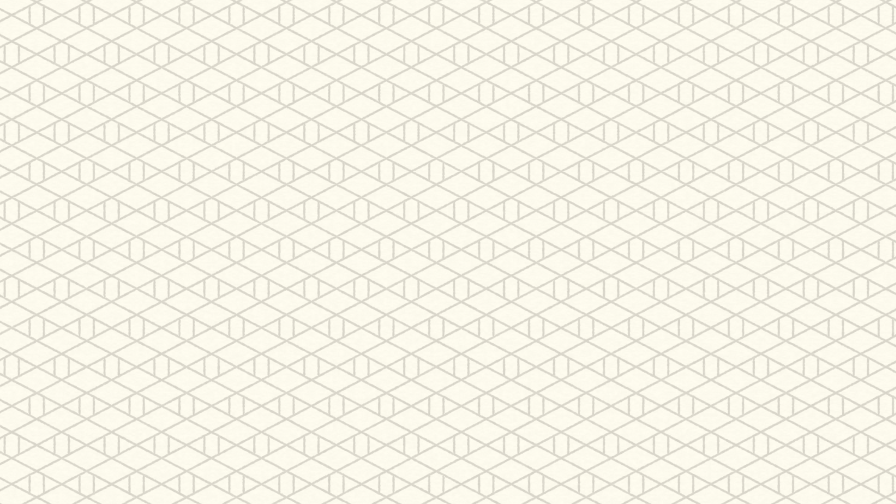
This pattern is drawn by a Shadertoy shader. Its source:

```glsl
float hash(vec2 p) {
    return fract(sin(dot(p, vec2(127.1, 311.7))) * 43758.5453);
}

float noise(vec2 p) {
    vec2 i = floor(p), f = fract(p);
    f = f * f * (3.0 - 2.0 * f);
    return mix(mix(hash(i), hash(i + vec2(1, 0)), f.x),
               mix(hash(i + vec2(0, 1)), hash(i + vec2(1, 1)), f.x), f.y);
}

// Evenly stacked straight lines of one slope
float slopedLines(vec2 p, float slope, float spacing) {
    float height = mod(p.y - slope * p.x, spacing) - 0.5 * spacing;
    return abs(height) / sqrt(1.0 + slope * slope);
}

// Upright sides that close the crossing lines into narrow hexagons
float uprights(vec2 p, vec2 period, float slope) {
    vec2 q = abs(p - period * round(p / period));
    float side = 0.0142;
    float shoulder = period.y / 6.0 - slope * side;
    return length(vec2(q.x - side, max(q.y - shoulder, 0.0)));
}

void mainImage(out vec4 fragColor, in vec2 fragCoord) {
    vec2 p = fragCoord / iResolution.y;
    float pixel = 1.0 / iResolution.y;

    // Long diagonals run through the staggered hexagon tips
    vec2 period = vec2(0.0991, 0.1551);
    vec2 q = p - vec2(0.0729, 0.6597);
    float slope = period.y / (3.0 * period.x);
    float d = min(slopedLines(q, slope, period.y / 3.0),
                  slopedLines(q, -slope, period.y / 3.0));
    d = min(d, uprights(q, period, slope));
    d = min(d, uprights(q - 0.5 * period, period, slope));

    // Slightly ragged strokes with uneven ink
    d += (noise(p * 330.0) - 0.5) * 0.0010;
    float stroke = 1.0 - smoothstep(-0.8 * pixel, 0.8 * pixel, d - 0.0021);
    float ink = 0.88 + 0.12 * noise(p * 190.0);

    // Fine horizontal paper grain
    float grain = noise(p * vec2(140.0, 280.0)) - 0.5;
    grain += 0.8 * (noise(p * 420.0 + 17.0) - 0.5);

    vec3 color = mix(vec3(0.992, 0.982, 0.932), vec3(0.845, 0.832, 0.787), stroke * ink);
    color += 0.014 * grain;
    fragColor = vec4(color, 1.0);
}
```
